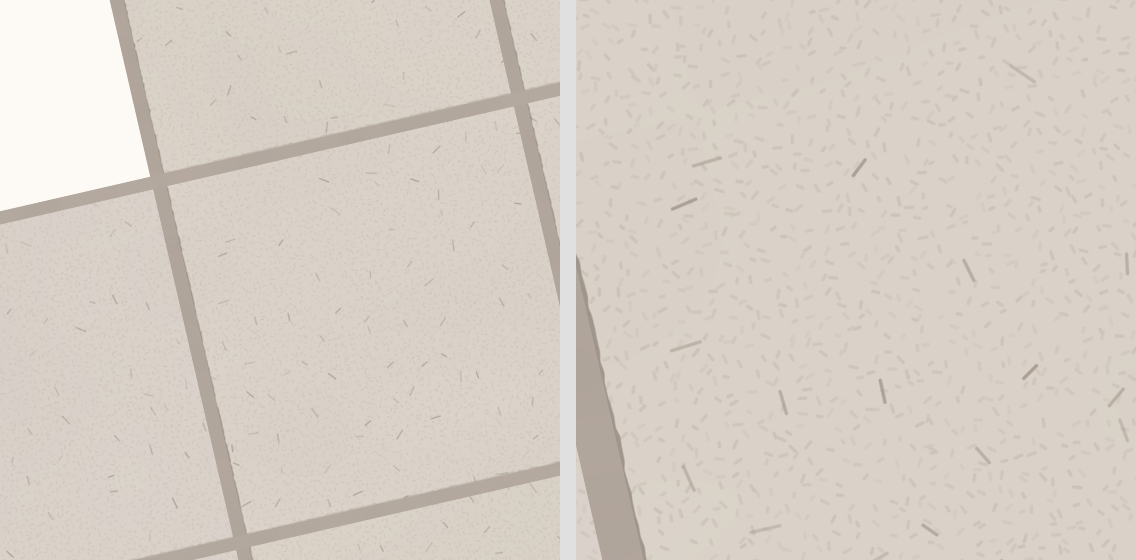
Left: the whole. Right: its middle third, enlarged.
This pattern is drawn by a WebGL 1 fragment shader. Its source:

```glsl
precision highp float;
// Suspended ceiling seen at a tilt: square mineral tiles in a metal grid, one
// cell being a plain light panel. A rotated repeat gives the bars; jittered
// short strokes at two scales give the tile's pinholes and fissures.

uniform vec2 u_resolution;

float hash(vec2 p) {
  vec3 q = fract(vec3(p.xyx) * vec3(0.1031, 0.1030, 0.0973));
  q += dot(q, q.yzx + 33.33);
  return fract((q.x + q.y) * q.z);
}

float noise(vec2 p) {
  vec2 i = floor(p), f = fract(p);
  f = f * f * (3.0 - 2.0 * f);
  return mix(mix(hash(i), hash(i + vec2(1.0, 0.0)), f.x),
             mix(hash(i + vec2(0.0, 1.0)), hash(i + 1.0), f.x), f.y);
}

float segmentDistance(vec2 p, vec2 halfSpan) {
  float t = clamp(dot(p, halfSpan) / dot(halfSpan, halfSpan), -1.0, 1.0);
  return length(p - t * halfSpan);
}

// Coverage of randomly turned strokes, at most one per jittered cell.
float strokes(vec2 p, float cell, float reach, float radius, float density, float pixel) {
  vec2 home = floor(p / cell);
  float ink = 0.0;
  for (int y = -1; y <= 1; y++) {
    for (int x = -1; x <= 1; x++) {
      vec2 id = home + vec2(float(x), float(y));
      vec2 seed = id + 219.0;
      vec2 jitter = vec2(hash(seed + 17.3), hash(seed + 41.7));
      vec2 center = (id + 0.08 + 0.84 * jitter) * cell;
      float angle = 3.14159 * hash(seed + 73.1);
      float size = reach * mix(0.45, 1.0, hash(seed + 97.9));
      vec2 span = size * vec2(cos(angle), sin(angle));
      float d = segmentDistance(p - center, span) - radius;
      float strength = mix(0.4, 1.0, hash(seed + 131.3));
      float present = step(hash(seed + 153.7), density);
      ink = max(ink, present * strength * (1.0 - smoothstep(-pixel, pixel, d)));
    }
  }
  return ink;
}

void main() {
  float pixel = 1.0 / min(u_resolution.x, u_resolution.y);
  vec2 uv = gl_FragCoord.xy / u_resolution;

  // Grid frame: origin on a crossing, axes turned, lengths in canvas units.
  float c = cos(0.226), s = sin(0.226);
  vec2 q = uv - vec2(0.2826, 0.6758);
  q = vec2(c * q.x + s * q.y, c * q.y - s * q.x);
  float pitch = 0.661;
  vec2 tile = floor(q / pitch);
  vec2 toBar = (fract(q / pitch + 0.5) - 0.5) * pitch;
  float tone = hash(tile + 57.0);
  float panel = 1.0 - step(0.5, length(tile - vec2(-1.0, 0.0)));

  // Tile face with faint mottling and a slightly different cast per tile.
  vec3 color = vec3(0.853, 0.822, 0.782);
  color += 0.010 * (noise(q * 6.0 + 40.0) - 0.5);
  color += (tone - 0.5) * vec3(0.004, 0.003, 0.008);
  color += step(q.x, 0.0) * vec3(0.0, 0.0, 0.008);

  // Fine pinholes, then sparse longer fissures.
  vec2 grain = q + tile * 0.37;
  float pinholes = strokes(grain, 0.0092, 0.0023, 0.0010, 0.88, pixel);
  color = mix(color, vec3(0.79, 0.75, 0.715), 0.85 * pinholes);
  float fissures = strokes(grain + 0.7, 0.061, 0.0095, 0.0010, 0.62, pixel);
  color = mix(color, vec3(0.63, 0.58, 0.54), 0.85 * fissures);

  // Uneven shadow where each tile meets the bars on its left and lower edges.
  vec2 rough = vec2(noise(vec2(q.y * 150.0, 3.0)), noise(vec2(q.x * 150.0, 9.0)));
  vec2 lip = 0.0128 + 0.0020 * rough;
  vec2 shade = (1.0 - smoothstep(lip - pixel, lip + pixel, toBar)) * step(0.0, toBar);
  color = mix(color, vec3(0.55, 0.51, 0.47), max(0.75 * shade.x, 0.30 * shade.y));

  color = mix(color, vec3(0.992, 0.982, 0.960), panel);

  // Bars: the cross runners lie over the main ones.
  vec2 bar = 1.0 - smoothstep(vec2(-0.6 * pixel), vec2(0.6 * pixel),
                              abs(toBar) - vec2(0.0120, 0.0116));
  float brushed = 0.012 * (noise(q * 25.0 + 80.0) - 0.5);
  color = mix(color, vec3(0.692, 0.648, 0.610) + brushed, bar.x);
  color = mix(color, vec3(0.702, 0.658, 0.620) + brushed, bar.y);

  gl_FragColor = vec4(color, 1.0);
}
```
